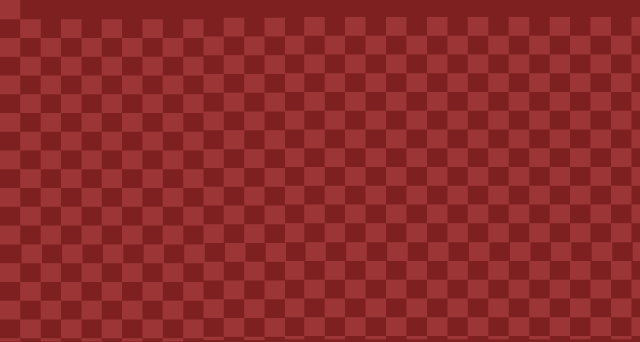
A WebGL 2 fragment shader for this pattern:

```glsl
#version 300 es
precision highp float;

#define CELLS vec2(31.45, 18.22)
#define DARK vec3(0.495, 0.127, 0.125)
#define LIGHT vec3(0.612, 0.212, 0.212)
#define TOP_MARGIN 1.02
#define SEAMS vec2(10.0, 14.0)
#define SEAM_RISE vec2(0.075, 0.045)
#define SEAM_SQUEEZE 0.058
#define RIGHT_STRETCH 0.9947
#define SLIPPED_ROW 12.0
#define ROW_SLIP 0.06
#define LAST_ROW_END 17.17
#define SAMPLES 4

uniform vec2 u_resolution;
out vec4 fragColor;

// Column coordinate: one narrow cell at the second seam, wider cells after it
float columnAt(float x) {
    float right = SEAMS.y + SEAM_SQUEEZE + (x - SEAMS.y) * RIGHT_STRETCH;
    return x < SEAMS.y ? x : right;
}

// 1 on a light square, 0 on a dark one; p is in cells, y pointing down
float checker(vec2 p) {
    // The columns step upward at each seam
    vec2 pastSeam = step(SEAMS, vec2(p.x));
    float y = p.y - TOP_MARGIN + dot(pastSeam, SEAM_RISE);
    float row = max(floor(y), -1.0);

    // One row is slipped sideways
    float slip = row == SLIPPED_ROW ? ROW_SLIP : 0.0;
    float column = max(floor(columnAt(p.x - slip)), 0.0);

    // Plain bands: top margin beyond the corner square, and bottom edge
    bool plain = (row < 0.0 && column > 0.0) || y > LAST_ROW_END;
    return plain ? 0.0 : mod(column + row, 2.0);
}

void main() {
    // Average a grid of samples to smooth every edge
    float coverage = 0.0;
    for (int j = 0; j < SAMPLES; j++) {
        for (int i = 0; i < SAMPLES; i++) {
            vec2 jitter = (vec2(i, j) + 0.5) / float(SAMPLES) - 0.5;
            vec2 uv = (gl_FragCoord.xy + jitter) / u_resolution;
            coverage += checker(vec2(uv.x, 1.0 - uv.y) * CELLS);
        }
    }
    coverage /= float(SAMPLES * SAMPLES);
    fragColor = vec4(mix(DARK, LIGHT, coverage), 1.0);
}
```
